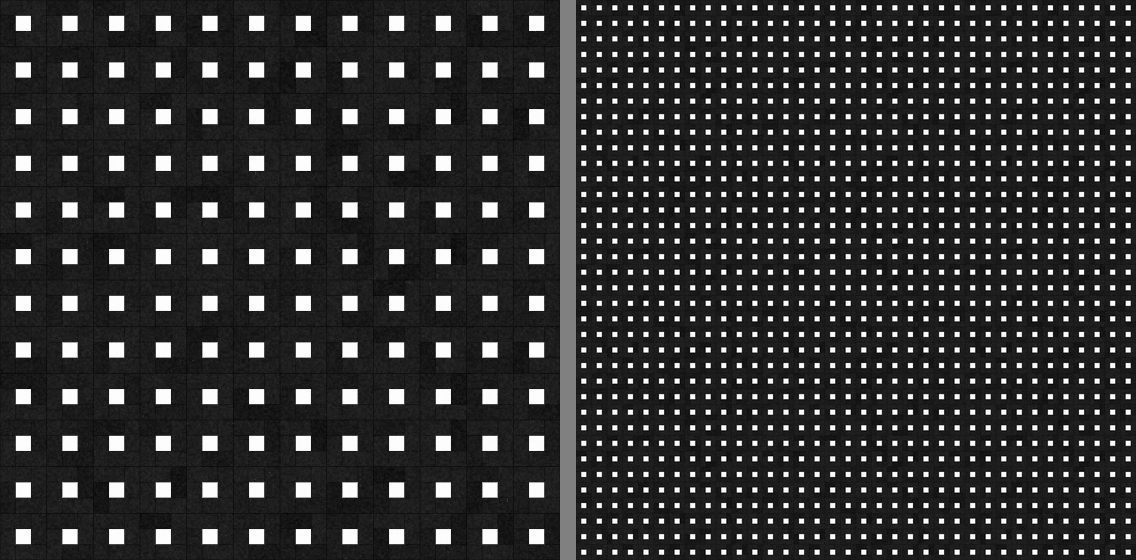
Left, the tile; right, the same tile 3 across and 3 down.
This pattern is drawn by a Shadertoy shader. Its source:

```glsl
// Dark stone pinwheel paving: four slabs around a white square, twelve by twelve.

const float REPEATS = 12.0;
const float JOINT_HALF = 0.009;    // in cell units
const float INSET_HALF = 0.163;    // half side of the white square
const vec2 SLAB_CENTRE = vec2(-1.0, 2.0) / 6.0;
const vec2 SLAB_HALF = vec2(2.0, 1.0) / 6.0;

float hash(vec3 p) {
    p = fract(p * 0.1031);
    p += dot(p, p.zyx + 31.32);
    return fract((p.x + p.y) * p.z);
}

// Value noise over the unit canvas, wrapping after a whole number of steps.
float wrapNoise(vec2 uv, float period, float seed) {
    vec2 p = uv * period;
    vec2 i = floor(p);
    vec2 f = fract(p);
    f = f * f * (3.0 - 2.0 * f);
    vec2 a = mod(i, period);
    vec2 b = mod(i + 1.0, period);
    return mix(mix(hash(vec3(a, seed)), hash(vec3(b.x, a.y, seed)), f.x),
               mix(hash(vec3(a.x, b.y, seed)), hash(vec3(b, seed)), f.x), f.y);
}

float boxDistance(vec2 p, vec2 halfSize) {
    vec2 d = abs(p) - halfSize;
    return length(max(d, 0.0)) + min(max(d.x, d.y), 0.0);
}

float cover(float d, float blur) {
    return 1.0 - smoothstep(-blur, blur, d);
}

// Returns slab tone in x and distance to the nearest slab edge in y.
vec2 pinwheel(vec2 p, vec2 cell, float blur) {
    float tone = 0.0;
    float weight = 0.001;
    float edge = 1.0;
    for (int k = 0; k < 4; k++) {
        float d = boxDistance(p - SLAB_CENTRE, SLAB_HALF);
        float shade = hash(vec3(cell, 41.0 + float(k) * 7.0));
        float w = cover(d, blur);
        tone += w * mix(0.119, 0.076, shade * shade * shade);
        weight += w;
        edge = min(edge, abs(d));
        p = vec2(-p.y, p.x);    // next slab, a quarter turn on
    }
    return vec2(tone / weight, edge);
}

// Fine grain, soft clouding and sparse pale specks.
float stoneTexture(vec2 uv) {
    float grain = wrapNoise(uv, 400.0, 3.0) + wrapNoise(uv, 230.0, 5.0) * 0.5 - 0.75;
    float cloud = wrapNoise(uv, 36.0, 11.0) - 0.5;
    float patches = smoothstep(0.45, 0.9, wrapNoise(uv, 20.0, 17.0));
    float specks = smoothstep(0.90, 1.0, wrapNoise(uv, 320.0, 23.0));
    return grain * 0.055 + cloud * 0.012 + specks * mix(0.03, 0.09, patches);
}

void mainImage(out vec4 fragColor, in vec2 fragCoord) {
    vec2 uv = fragCoord / iResolution.xy;
    vec2 cell = mod(floor(uv * REPEATS), REPEATS);
    vec2 p = fract(uv * REPEATS) - 0.5;
    float blur = 0.6 * REPEATS / min(iResolution.x, iResolution.y);

    // Slabs and their surface
    vec2 slab = pinwheel(p, cell, blur);
    float value = slab.x + stoneTexture(uv);

    // Dark joints, a little deeper around the outside of each repeat
    float joint = cover(slab.y - JOINT_HALF, blur);
    float border = cover(0.5 - max(abs(p.x), abs(p.y)) - JOINT_HALF, blur);
    value *= 1.0 - 0.38 * joint - 0.14 * border;

    // White inset
    float inset = cover(boxDistance(p, vec2(INSET_HALF)), blur);
    float white = 0.99 + 0.008 * (wrapNoise(uv, 230.0, 31.0) - 0.5);
    value = mix(value, white, inset);

    fragColor = vec4(vec3(clamp(value, 0.0, 1.0)), 1.0);
}
```
